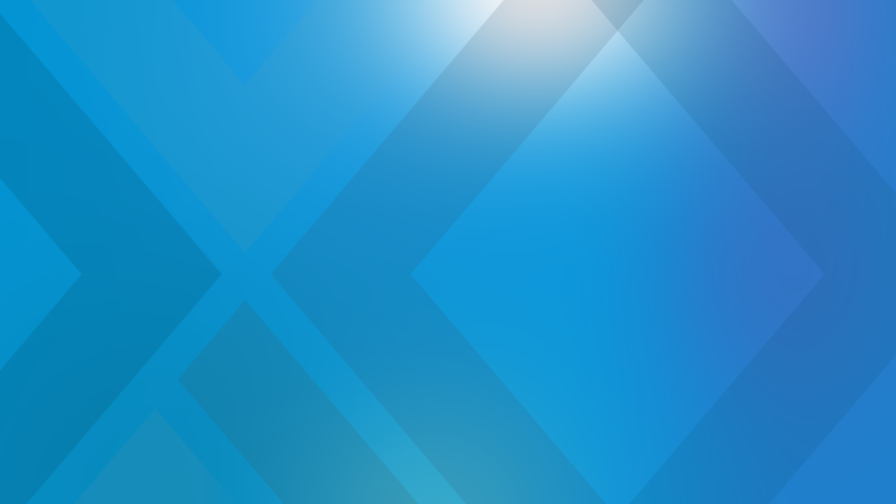
Give the GLSL for this background, as a Shadertoy shader.

```glsl
// Blue backdrop with a soft white light at the top and translucent chevrons.
// Gaussian glows tint a horizontal gradient; 90-degree wedges in a slightly
// squashed space are combined into chevrons and laid over it as thin tints.

const float SQUASH = 0.85;   // horizontal run of a diagonal per unit of height
const vec2 RIGHT = vec2(1.0, 0.0);
const vec2 UP = vec2(0.0, 1.0);

// Soft elliptical falloff: 1 at the centre, 1/e at the radius
float glow(vec2 p, vec2 centre, vec2 radius) {
    vec2 d = (p - centre) / radius;
    return exp(-dot(d, d));
}

// Coverage of the wedge that opens from tip towards dir
float wedge(vec2 p, vec2 tip, vec2 dir) {
    vec2 q = (p - tip) * vec2(1.0, SQUASH);
    float d = dot(q, dir) - abs(dot(q, vec2(-dir.y, dir.x)));
    float blur = max(0.003, 1.2 / iResolution.y);
    return smoothstep(-blur, blur, d);
}

// V-shaped band between two nested wedges, thickness measured along dir
float chevron(vec2 p, vec2 tip, vec2 dir, float thickness) {
    return wedge(p, tip, dir) * (1.0 - wedge(p, tip + dir * thickness, dir));
}

// Blue field, coloured glows and the light
vec3 backdrop(vec2 p) {
    vec3 azure = mix(vec3(0.01, 0.58, 0.83), vec3(0.04, 0.59, 0.86),
                     smoothstep(0.0, 0.7, p.x));
    vec3 col = mix(azure, vec3(0.12, 0.50, 0.80), smoothstep(1.1, 1.62, p.x));
    col = mix(col, vec3(0.14, 0.61, 0.88), 0.6 * glow(p, vec2(0.69, 0.86), vec2(0.40)));
    col = mix(col, vec3(0.03, 0.54, 0.74), glow(p, vec2(0.33, 0.0), vec2(0.50)));
    col = mix(col, vec3(0.23, 0.67, 0.79), 0.9 * glow(p, vec2(0.87, -0.03), vec2(0.27)));
    col = mix(col, vec3(0.20, 0.45, 0.77), 0.9 * glow(p, vec2(1.57, 0.47), vec2(0.22, 0.28)));
    col = mix(col, vec3(0.28, 0.46, 0.78), 0.9 * glow(p, vec2(1.60, 0.97), vec2(0.20, 0.28)));
    return mix(col, vec3(0.98, 0.97, 0.97), glow(p, vec2(1.07, 1.03), vec2(0.32, 0.245)));
}

void mainImage(out vec4 fragColor, in vec2 fragCoord) {
    vec2 p = fragCoord / iResolution.y;
    vec3 col = backdrop(p);

    // Three sideways chevrons share one axis
    float axis = 0.456;
    float thickness = 0.278;
    float leftBand = chevron(p, vec2(0.440, axis), -RIGHT, thickness);
    float midBand = chevron(p, vec2(0.537, axis), RIGHT, thickness);
    float rightBand = chevron(p, vec2(1.914, axis), -RIGHT, thickness);
    col = mix(col, vec3(0.00, 0.30, 0.40), 0.20 * leftBand);
    col = mix(col, vec3(0.20, 0.30, 0.40), 0.15 * midBand);
    col = mix(col, vec3(0.05, 0.30, 0.42), 0.14 * rightBand);

    // Pale V above the crossing, fading into the light
    float paleV = chevron(p, vec2(0.486, 0.498), UP, 0.333);
    col = mix(col, vec3(0.50, 0.65, 0.62), 0.10 * paleV * (1.0 - smoothstep(0.5, 0.95, p.x)));

    // Dark slanted bar and pale triangle below the crossing
    float bar = wedge(p, vec2(0.486, 0.405), -UP) * wedge(p, vec2(0.352, 0.248), RIGHT);
    float triangle = wedge(p, vec2(0.308, 0.190), -UP);
    col = mix(col, vec3(0.25, 0.33, 0.33), 0.16 * bar);
    col = mix(col, vec3(0.50, 0.60, 0.60), 0.11 * triangle * (1.0 - smoothstep(0.38, 0.50, p.x)));

    fragColor = vec4(col, 1.0);
}
```
